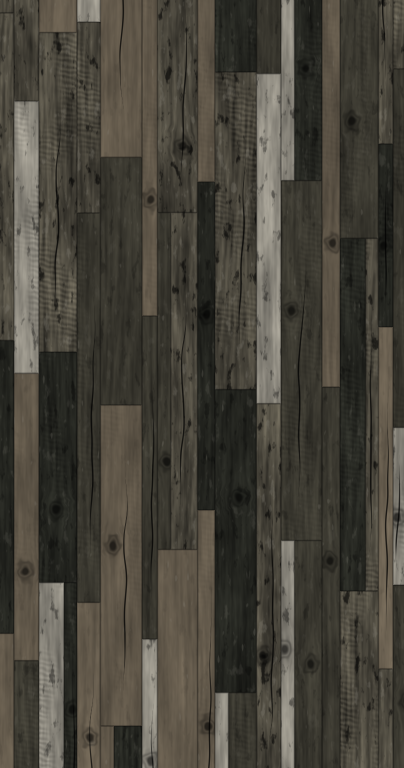
Give the GLSL for this texture, as a Shadertoy shader.

```glsl
// Layout, in units of canvas height
const vec2 WIDE = vec2(0.045, 0.064);
const vec2 NARROW = vec2(0.019, 0.033);
const float FIRST_EDGE = -0.030;
const float PLANK_LENGTH = 0.42;
const float LENGTH_JITTER = 0.7;
const float SPLIT_CHANCE = 0.35;

// Wood kinds: black, olive, grey, tan, pale
const vec3 COLORS[5] = vec3[5](
    vec3(0.138, 0.142, 0.122), vec3(0.218, 0.210, 0.178),
    vec3(0.295, 0.280, 0.240), vec3(0.385, 0.348, 0.292),
    vec3(0.550, 0.535, 0.495));
const float GRAIN[5] = float[5](0.34, 0.24, 0.34, 0.13, 0.14);
const float ROUGHNESS[5] = float[5](0.55, 0.35, 1.0, 0.12, 0.65);
// Cumulative shares of the first four kinds
const vec4 WIDE_SHARES = vec4(0.27, 0.50, 0.72, 1.0);
const vec4 NARROW_SHARES = vec4(0.12, 0.27, 0.43, 0.72);

const float KNOT_RADIUS = 0.0075;
const float KNOT_CHANCE = 0.5;
const float CRACK_CHANCE = 0.35;
const float CRACK_WIDTH = 0.0014;
const float SEAM_WIDTH = 0.0018;
const float RING_DENSITY = 75.0;
const float SAW_DENSITY = 900.0;
const float TAU = 6.2831853;

struct Plank { vec2 id, pos, size; };

float hash(vec2 p) {
    vec3 q = fract(p.xyx * 0.1031);
    q += dot(q, q.yzx + 33.33);
    return fract((q.x + q.y) * q.z);
}

float cornerSlope(vec2 cell, vec2 offset) {
    float angle = TAU * hash(cell);
    return dot(vec2(cos(angle), sin(angle)), offset);
}

// Gradient noise, roughly -1 to 1
float noise(vec2 p) {
    vec2 i = floor(p), f = p - i, e = vec2(0.0, 1.0);
    vec2 u = f * f * f * (f * (f * 6.0 - 15.0) + 10.0);
    float low = mix(cornerSlope(i, f), cornerSlope(i + e.yx, f - e.yx), u.x);
    float high = mix(cornerSlope(i + e.xy, f - e.xy), cornerSlope(i + e.yy, f - e.yy), u.x);
    return 1.4 * mix(low, high, u.y);
}

float fbm(vec2 p) {
    float sum = 0.0, amp = 0.55;
    for (int i = 0; i < 4; i++) {
        sum += amp * noise(p);
        p = p * 2.03 + 17.3;
        amp *= 0.55;
    }
    return sum;
}

float rowEdge(float col, float row) {
    return row + LENGTH_JITTER * hash(vec2(col + 7.0, row + 31.0));
}

// Alternating wide and narrow columns, cut into planks of uneven length
Plank findPlank(vec2 p) {
    float left = FIRST_EDGE, width = 0.0, col = 0.0;
    for (int i = 0; i < 60; i++) {
        col = float(i);
        vec2 range = i % 2 == 0 ? WIDE : NARROW;
        width = mix(range.x, range.y, hash(vec2(col, 3.7)));
        if (p.x < left + width) break;
        left += width;
    }
    float y = p.y / PLANK_LENGTH + 5.0 + 7.0 * hash(vec2(col, 11.3));
    float row = floor(y);
    if (y < rowEdge(col, row)) row -= 1.0;
    float bottom = rowEdge(col, row), top = rowEdge(col, row + 1.0);
    vec2 id = vec2(col, row);
    vec2 pos = vec2(p.x - left, (y - bottom) * PLANK_LENGTH);

    // Some wide planks are two strips side by side
    if (width > NARROW.y && hash(id + 51.0) < SPLIT_CHANCE) {
        float cut = width * (hash(id + 63.0) < 0.5 ? 0.33 : 0.66);
        if (pos.x > cut) {
            pos.x -= cut;
            width -= cut;
            id.x += 0.5;
        } else width = cut;
    }
    return Plank(id, pos, vec2(width, (top - bottom) * PLANK_LENGTH));
}

vec3 wood(Plank k) {
    float tone = fract(k.id.x * 0.809 + k.id.y * 0.382 + 0.15 * hash(k.id + 5.0));
    vec4 shares = k.size.x > NARROW.y ? WIDE_SHARES : NARROW_SHARES;
    int kind = int(dot(step(shares, vec4(tone)), vec4(1.0)));
    float rough = ROUGHNESS[kind];
    vec2 q = k.pos + 9.0 * vec2(hash(k.id + 13.0), hash(k.id + 29.0));

    // Knot, with the grain bending around it
    vec2 center = k.size * (0.25 + 0.5 * vec2(hash(k.id + 37.0), hash(k.id + 41.0)));
    vec2 d = (k.pos - center) / (KNOT_RADIUS * vec2(1.0, 1.25));
    float hasKnot = step(hash(k.id + 43.0), KNOT_CHANCE);
    float r = length(d) * (1.0 + 0.35 * noise(q * 110.0));
    q.x -= hasKnot * 0.7 * KNOT_RADIUS * d.x * exp(-0.2 * r * r);

    // Fibres and growth rings
    float fibre = noise(q * vec2(250.0, 10.0)) + 0.7 * noise(q * vec2(110.0, 4.0))
                + 0.6 * noise(q * vec2(430.0, 60.0));
    float rings = sin(TAU * (q.x * RING_DENSITY + 3.0 * noise(q * vec2(14.0, 2.6))));
    float shade = 1.0 + GRAIN[kind] * (0.6 * fibre + 0.25 * rings);

    // Broad stains and saw marks
    shade += (0.16 + 0.32 * rough) * fbm(q * vec2(32.0, 9.0));
    float sawn = step(0.45, hash(k.id + 71.0)) * smoothstep(-0.2, 0.4, noise(q * vec2(25.0, 9.0)));
    shade += 0.13 * rough * sawn * sin(SAW_DENSITY * (q.y + 0.2 * q.x) + 2.0 * noise(q * 90.0));
    shade *= 0.93 + 0.16 * hash(k.id + 83.0);
    vec3 color = COLORS[kind] * max(shade, 0.25);

    // Worn flakes, dark pits and fine scratches
    float flakes = fbm(q * vec2(85.0, 34.0));
    color = mix(color, COLORS[4], 0.28 * rough * smoothstep(0.2, 0.5, flakes));
    color *= 1.0 - 0.6 * rough * smoothstep(0.2, 0.5, -flakes);
    float scratch = smoothstep(0.62, 0.8, noise(q * vec2(190.0, 55.0) + 40.0));
    color = mix(color, COLORS[4], 0.22 * scratch);

    // Knot core and rim
    float core = 1.0 - smoothstep(0.35, 0.95, r);
    float rim = exp(-9.0 * (r - 1.15) * (r - 1.15));
    color *= 1.0 - hasKnot * (0.62 * core + 0.28 * rim);

    // Long drying crack
    float along = k.pos.y / k.size.y;
    float line = k.size.x * (0.3 + 0.3 * hash(k.id + 91.0) + 0.2 * along)
               + 0.004 * noise(vec2(q.y * 16.0, 2.5));
    float span = smoothstep(0.05, 0.3, along) * (1.0 - smoothstep(0.5, 0.9, along));
    float crack = 1.0 - smoothstep(0.3, 1.0, abs(k.pos.x - line) / (CRACK_WIDTH * (span + 0.01)));
    color *= 1.0 - 0.75 * crack * span * step(hash(k.id + 97.0), CRACK_CHANCE);

    // Seam shadow
    vec2 edge = min(k.pos, k.size - k.pos);
    return color * mix(0.62, 1.0, smoothstep(0.0, SEAM_WIDTH, min(edge.x, edge.y)));
}

void mainImage(out vec4 fragColor, in vec2 fragCoord) {
    // Four samples per pixel smooth the plank edges
    vec3 sum = vec3(0.0);
    for (int i = 0; i < 4; i++) {
        vec2 shift = 0.5 * vec2(i % 2, i / 2) - 0.25;
        sum += wood(findPlank((fragCoord + shift) / iResolution.y));
    }
    fragColor = vec4(sum / 4.0, 1.0);
}
```
